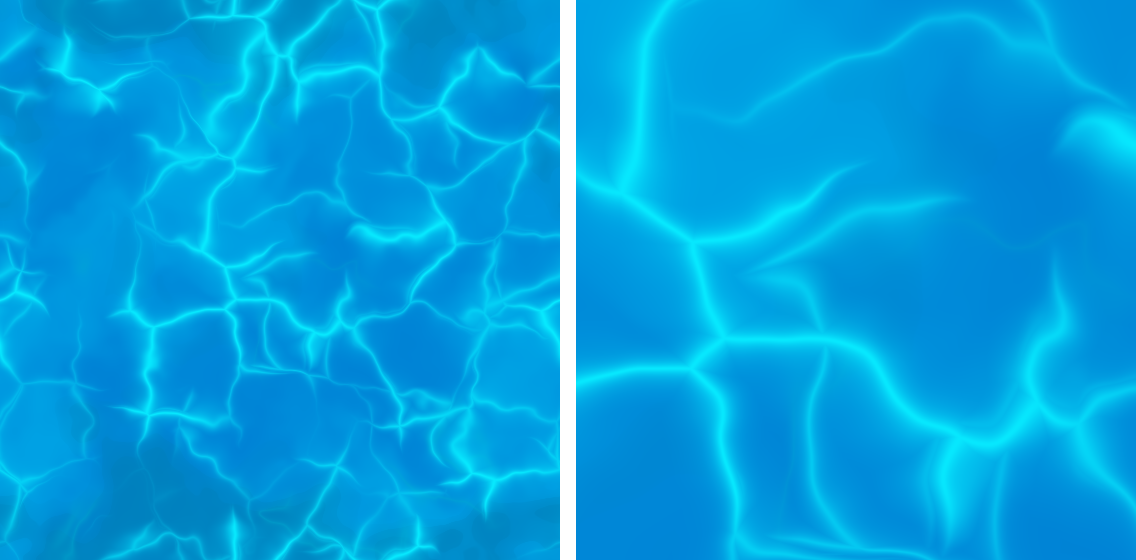
Left, the full canvas; right, a detail of the centre.
This texture is drawn by a three.js fragment shader. Its source:

```glsl
// Tileable blue pool water: bright caustic filaments over soft, mottled depths.
varying vec2 vUv;

vec2 hash2(vec2 p) {
  vec3 q = fract(p.xyx * vec3(0.1031, 0.1030, 0.0973));
  q += dot(q, q.yzx + 33.33);
  return fract((q.xx + q.yz) * q.zy);
}

// Value noise that wraps after a whole number of cells
float noise(vec2 uv, float cells, float seed) {
  vec2 p = uv * cells;
  vec2 i = floor(p);
  vec2 f = p - i;
  f = f * f * f * (f * (f * 6.0 - 15.0) + 10.0);
  vec2 lo = mod(i, cells) + seed * 17.0;
  vec2 hi = mod(i + 1.0, cells) + seed * 17.0;
  float bottom = mix(hash2(lo).x, hash2(vec2(hi.x, lo.y)).x, f.x);
  float top = mix(hash2(vec2(lo.x, hi.y)).x, hash2(hi).x, f.x);
  return mix(bottom, top, f.y);
}

float fbm(vec2 uv, float cells, float seed) {
  float sum = 0.0;
  float gain = 0.533;
  for (int octave = 0; octave < 4; octave++) {
    sum += gain * noise(uv, cells, seed);
    cells *= 2.0;
    seed += 1.0;
    gain *= 0.5;
  }
  return sum;
}

vec2 warp(vec2 uv, float cells, float seed) {
  return vec2(fbm(uv, cells, seed), fbm(uv, cells, seed + 5.0)) - 0.5;
}

// Gap between the two nearest cell centres, zero on the cell borders
float borderGap(vec2 uv, float cells, float seed) {
  vec2 p = uv * cells;
  vec2 home = floor(p);
  float nearest = 9.0;
  float second = 9.0;
  for (int y = -1; y <= 1; y++) {
    for (int x = -1; x <= 1; x++) {
      vec2 cell = home + vec2(float(x), float(y));
      vec2 centre = cell + 0.08 + 0.84 * hash2(mod(cell, cells) + seed * 17.0);
      float d = distance(p, centre);
      second = min(second, max(nearest, d));
      nearest = min(nearest, d);
    }
  }
  return (second - nearest) / cells;
}

// Core (x) and halo (y) of a filament that thins out where strength is low
vec2 filament(float gap, float strength) {
  float soft = sqrt(gap * gap + 0.000004) - 0.002;
  float core = exp(-soft / mix(0.003, 0.011, strength));
  float halo = exp(-soft / mix(0.015, 0.038, strength));
  return vec2(core, halo) * strength;
}

void main() {
  vec2 uv = vUv;
  vec2 drift = warp(uv, 5.0, 3.0);

  // Broad blue mottling
  float swell = fbm(uv + 0.25 * drift, 3.0, 20.0);
  vec3 color = mix(vec3(0.0, 0.51, 0.835), vec3(0.0, 0.635, 0.895),
                   smoothstep(0.27, 0.73, swell));

  // Teal shadows, partly terraced into faint ragged patches
  float depth = fbm(uv + 0.1 * drift, 4.0, 31.0);
  float level = depth * 14.0;
  float terrace = (floor(level) + smoothstep(0.0, 0.08, fract(level))) / 14.0;
  float shadow = smoothstep(0.49, 0.73, mix(depth, terrace, 0.45));
  color = mix(color, vec3(0.0, 0.49, 0.71), 0.75 * shadow);

  // Wide greenish wisps
  float ridge = abs(fbm(uv + 0.3 * drift.yx, 3.0, 43.0) - 0.5);
  float wisp = exp(-ridge / 0.025) * smoothstep(0.4, 0.75, noise(uv, 5.0, 51.0));
  color = mix(color, vec3(0.0, 0.67, 0.81), 0.5 * wisp);

  // Main net, its split-off twin, and a faint second net
  vec2 bent = uv + 0.15 * drift;
  vec2 twinBent = bent + 0.035 * warp(uv, 7.0, 61.0);
  float strength = smoothstep(0.28, 0.72, noise(uv + 0.1 * drift, 7.0, 71.0));
  float faint = smoothstep(0.4, 0.8, noise(uv, 8.0, 75.0));
  vec2 light = filament(borderGap(bent, 7.0, 81.0), strength);
  light = max(light, 0.6 * filament(borderGap(twinBent, 7.0, 81.0), 0.7 * strength));
  light = max(light, 0.6 * filament(borderGap(bent + 0.1 * drift.yx, 6.0, 93.0), faint));

  color = mix(color, vec3(0.0, 0.74, 0.93), 0.65 * light.y);
  color = mix(color, vec3(0.03, 0.92, 1.0), min(0.95 * light.x, 1.0));
  gl_FragColor = vec4(color, 1.0);
}
```
